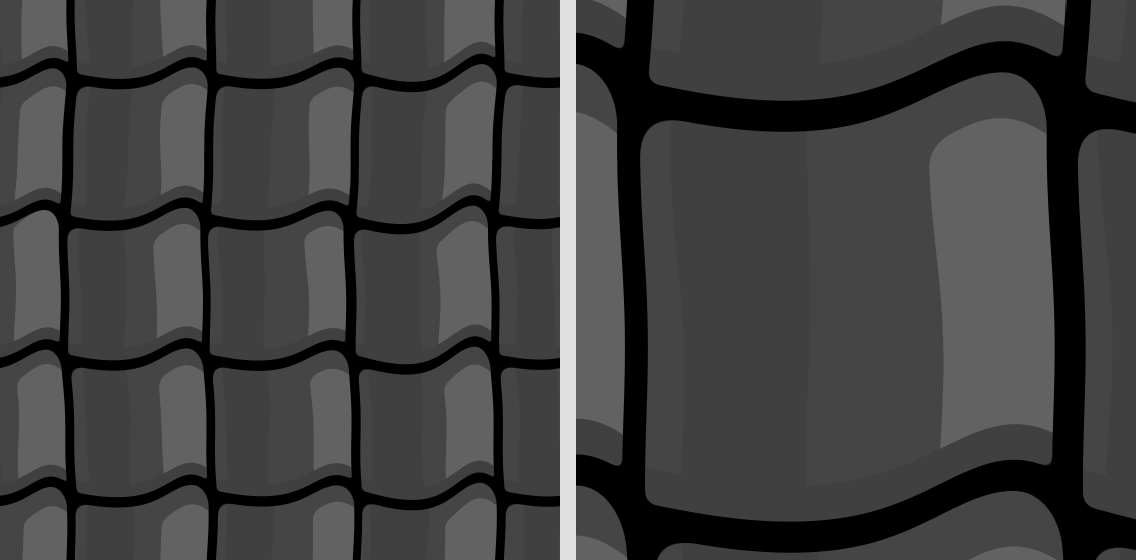
Left, the full canvas; right, a detail of the centre.
This texture is drawn by a Shadertoy shader. Its source:

```glsl
// Four by four wavy roof tiles in flat greys, divided by black hand-inked joints.
// Skewed sine curves bound each course; leaning joints divide it into tiles, and
// each tile carries a dark trough, a bright crest and a shaded lower lip.

const float TILES = 4.0;
const float TAU = 6.2831853;

// Layout, in tile widths; vectors hold one value per column or per row
const vec4 COLUMN_OFFSET = vec4(0.505, 0.515, 0.550, 0.570);
const vec4 ROW_OFFSET    = vec4(0.537, 0.547, 0.537, 0.520);
const vec4 TOP_SHIFT     = vec4(0.0, -0.050, -0.025, 0.0);
const vec4 BOTTOM_SHIFT  = vec4(-0.035, -0.035, 0.0, 0.0);
const vec4 WAVE_HEIGHT   = vec4(0.080, 0.068, 0.100, 0.075);

// Shading bands, as fractions of the tile width
const vec4 TROUGH_LEFT  = vec4(0.12, 0.10, 0.10, 0.17);
const vec4 TROUGH_RIGHT = vec4(0.43, 0.41, 0.48, 0.46);
const vec4 CREST_LEFT   = vec4(0.65, 0.695, 0.62, 0.62);
const float LIP_HEIGHT = 0.085;
const float CREST_GAP  = 0.120;
const ivec2 RAISED_CREST = ivec2(3, 1);   // the tile whose crest meets its top line

// Ink
const float LINE_HALF   = 0.037;
const float JOINT_HALF  = 0.032;
const float JOINT_VARY  = 0.012;
const float JITTER      = 0.022;
const float HAND_WOBBLE = 0.006;
const float TOP_FILLET  = 0.11;
const float LOW_FILLET  = 0.03;

const vec3 INK    = vec3(0.0);
const vec3 BODY   = vec3(0.270);
const vec3 SHADE  = vec3(0.250);
const vec3 BRIGHT = vec3(0.385);

// Random value in -0.5..0.5, repeating with the canvas
float hash(int column, int row, float seed) {
    vec2 cell = vec2(column & 3, row & 3);
    return fract(sin(dot(cell, vec2(127.1, 311.7)) + seed * 74.7) * 4375.85) - 0.5;
}

float smoothMin(float a, float b, float k) {
    float h = max(k - abs(a - b), 0.0) / k;
    return min(a, b) - 0.25 * k * h * h;
}

// Antialiased coverage of a distance that is positive inside
float cover(float d) {
    return clamp(d * iResolution.y / TILES + 0.5, 0.0, 1.0);
}

// Horizontal position of a joint; t runs from top to bottom of the row
float jointX(int column, int row, float t) {
    float shift = mix(TOP_SHIFT[row & 3], BOTTOM_SHIFT[row & 3], t);
    float jitter = mix(hash(column, row, 1.0), hash(column, row, 2.0), t);
    return float(column) + COLUMN_OFFSET[column & 3] + shift + JITTER * jitter;
}

int columnAt(float x, int row, float t, out float left, out float right) {
    int column = -1;
    for (int i = 0; i < 5; i++) {
        if (x > jointX(i, row, t)) column = i;
    }
    left = jointX(column, row, t);
    right = jointX(column + 1, row, t);
    return column;
}

// Height of the wavy line above a row, measured downwards
float lineY(float x, int row) {
    float left, right;
    int column = columnAt(x, row, 0.0, left, right);
    float u = (x - left) / (right - left);
    float phase = TAU * (0.03 + 0.47 * u + 0.43 * u * u);
    float wave = sin(phase) + 0.1 * cos(2.0 * phase);
    float jitter = mix(hash(column, row, 3.0), hash(column + 1, row, 3.0), u);
    return float(row) + ROW_OFFSET[row & 3] + WAVE_HEIGHT[column & 3] * wave + JITTER * jitter;
}

void mainImage(out vec4 fragColor, in vec2 fragCoord) {
    vec2 uv = fragCoord / iResolution.xy;
    vec2 p = TILES * vec2(uv.x, 1.0 - uv.y);
    p += HAND_WOBBLE * sin(TAU * (p.yx * vec2(1.25, 0.75) + vec2(0.1, 0.4)));

    // Locate the tile and the distances to its borders
    int row = -1;
    for (int i = 0; i < 5; i++) {
        if (p.y > lineY(p.x, i)) row = i;
    }
    float top = p.y - lineY(p.x, row) - LINE_HALF;
    float bottom = lineY(p.x, row + 1) - p.y - LINE_HALF;
    float t = clamp(top / (top + bottom), 0.0, 1.0);
    float left, right;
    int column = columnAt(p.x, row, t, left, right);
    float u = (p.x - left) / (right - left);
    int c = column & 3;

    // Trough, crest and lip
    float wobble = 0.025 * hash(column, row, 4.0) + 0.008 * sin(5.0 * t + float(c));
    float trough = min(u - TROUGH_LEFT[c], TROUGH_RIGHT[c] - u) + wobble;
    vec3 color = mix(BODY, SHADE, cover(trough));
    bool raised = ivec2(c, row & 3) == RAISED_CREST;
    float gap = raised ? 0.0 : CREST_GAP + 0.04 * hash(column, row, 5.0);
    float crestTop = top - gap - 0.6 * pow(u - 0.85, 2.0);
    float crest = smoothMin(u - CREST_LEFT[c] + wobble, crestTop, 0.05);
    color = mix(color, BRIGHT, cover(crest));
    color = mix(color, SHADE, cover(LIP_HEIGHT - bottom));

    // Ink joints, with rounder corners under each line
    float leftGap = p.x - left - JOINT_HALF - JOINT_VARY * hash(column, row, 6.0);
    float rightGap = right - p.x - JOINT_HALF - JOINT_VARY * hash(column + 1, row, 6.0);
    float inside = smoothMin(min(leftGap, rightGap), top, TOP_FILLET);
    inside = smoothMin(inside, bottom, LOW_FILLET);
    fragColor = vec4(mix(INK, color, cover(inside)), 1.0);
}
```
